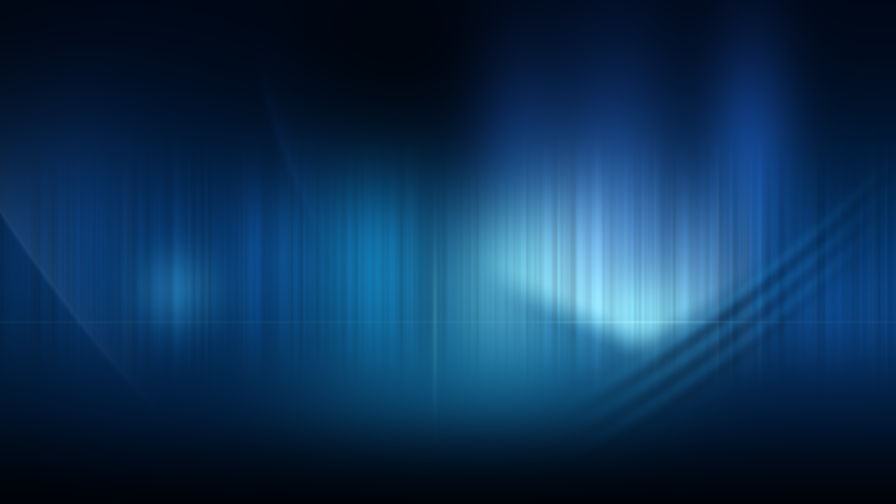
A Shadertoy shader for this background:

```glsl
float hash(float n) {
    return fract(sin(n * 127.1) * 437.585);
}

float noise(float x) {
    float cell = floor(x);
    float t = fract(x);
    return mix(hash(cell), hash(cell + 1.0), t * t * (3.0 - 2.0 * t));
}

float bell(float x, float center, float width) {
    float d = (x - center) / width;
    return exp(-d * d);
}

float glow(vec2 p, vec2 center, vec2 radius) {
    return bell(p.x, center.x, radius.x) * bell(p.y, center.y, radius.y);
}

vec3 addLight(vec3 base, vec3 tint, float amount) {
    return base + tint * amount * (1.0 - base);
}

// Layered vertical streaks, centered on zero
float streaks(float x) {
    float sum = 0.0;
    float frequency = 24.0;
    float weight = 0.22;
    for (int i = 0; i < 4; i++) {
        sum += weight * (noise(x * frequency + float(i) * 31.7) - 0.5);
        frequency *= 2.0;
        weight *= 1.12;
    }
    return sum;
}

// Height of the curved floor beneath the main light
float bowlHeight(float x) {
    float d = x - 1.27;
    float rise = d < 0.0 ? -0.45 * d : 0.35 * d + 1.1 * d * d;
    return 0.32 + rise * smoothstep(0.0, 0.06, abs(d));
}

// Bright rim with a soft haze on its positive side
float rim(float d, float lineWidth, float haze) {
    return 0.6 * bell(d, 0.0, lineWidth) + 0.6 * smoothstep(-0.005, 0.02, d) * exp(-max(d, 0.0) / haze);
}

void mainImage(out vec4 fragColor, in vec2 fragCoord) {
    vec2 p = fragCoord / iResolution.xy * vec2(16.0 / 9.0, 1.0);

    const vec3 night = vec3(0.0, 0.028, 0.085);
    const vec3 ocean = vec3(0.015, 0.2, 0.4);
    const vec3 royal = vec3(0.08, 0.24, 0.56);
    const vec3 teal = vec3(0.06, 0.38, 0.52);
    const vec3 cyan = vec3(0.42, 0.77, 0.83);
    const vec3 lavender = vec3(0.5, 0.64, 0.9);

    // Dark field with a blue band
    vec3 color = mix(night, ocean, bell(p.y, 0.45, 0.29));
    color *= 1.0 - 0.5 * glow(p, vec2(0.78, 0.86), vec2(0.25, 0.2));
    color *= 1.0 - 0.25 * bell(p.x, 0.0, 0.2);

    // Tall blue beams
    color = addLight(color, royal, 0.45 * glow(p, vec2(1.03, 0.68), vec2(0.09, 0.22)));
    color = addLight(color, royal, 0.55 * glow(p, vec2(1.22, 0.66), vec2(0.13, 0.27)));
    color = addLight(color, royal, 0.75 * glow(p, vec2(1.49, 0.68), vec2(0.09, 0.24)));
    color = addLight(color, royal, 0.28 * glow(p, vec2(0.13, 0.58), vec2(0.16, 0.24)));
    color = addLight(color, royal, 0.25 * glow(p, vec2(0.53, 0.5), vec2(0.15, 0.13)));

    // Broad teal pools
    color = addLight(color, teal, 0.7 * glow(p, vec2(0.75, 0.48), vec2(0.15, 0.17)));
    color = addLight(color, teal, 0.4 * glow(p, vec2(0.36, 0.42), vec2(0.09, 0.08)));
    color = addLight(color, lavender, 0.12 * glow(p, vec2(0.35, 0.43), vec2(0.07, 0.07)));
    color = addLight(color, teal, 0.6 * glow(p, vec2(1.04, 0.28), vec2(0.27, 0.15)));
    color = addLight(color, teal, 0.25 * glow(p, vec2(0.75, 0.24), vec2(0.25, 0.14)));
    color = addLight(color, royal, 0.35 * glow(p, vec2(1.67, 0.38), vec2(0.15, 0.12)));

    // Main light, dimmed below the bowl
    float above = p.y - bowlHeight(p.x);
    float lit = mix(0.28, 1.0, smoothstep(-0.045, 0.04, above));
    lit = mix(0.85, lit, smoothstep(0.9, 1.14, p.x));
    color = addLight(color, cyan, lit * 0.85 * glow(p, vec2(1.03, 0.45), vec2(0.14, 0.15)));
    color = addLight(color, cyan, lit * 0.85 * glow(p, vec2(1.26, 0.37), vec2(0.17, 0.1)));
    color = addLight(color, lavender, lit * 0.58 * glow(p, vec2(1.18, 0.48), vec2(0.14, 0.18)));
    color = addLight(color, lavender, lit * 0.4 * glow(p, vec2(1.39, 0.46), vec2(0.1, 0.15)));

    // Fine vertical texture
    float curtain = smoothstep(0.2, 0.4, p.y) * (1.0 - smoothstep(0.5, 0.78, p.y));
    color *= 1.0 + 0.4 * curtain * streaks(p.x);
    float threads = pow(noise(p.x * 120.0), 7.0);
    float threadArea = 0.3 + bell(p.x, 1.25, 0.22);
    color = addLight(color, lavender, 0.17 * threads * threadArea * curtain);
    color = addLight(color, cyan, 0.18 * glow(p, vec2(0.863, 0.38), vec2(0.005, 0.14)));

    // Sweeping arcs on the left
    float leftArc = p.y - (0.583 - 1.5 * p.x + 0.7 * p.x * p.x);
    float leftFade = 1.0 - smoothstep(0.06, 0.34, p.x);
    color = addLight(color, lavender, 0.2 * leftFade * rim(leftArc, 0.009, 0.12));
    float drop = 0.86 - p.y;
    float innerArc = p.x - (0.52 + 0.2 * drop + 0.5 * drop * drop);
    color = addLight(color, royal, 0.2 * bell(p.y, 0.68, 0.15) * rim(innerArc, 0.01, 0.08));

    // Soft diagonal ribbons on the right
    for (int i = 0; i < 3; i++) {
        float k = float(i);
        float path = 0.18 + 0.5 * (p.x - 1.09) + 0.35 * pow(p.x - 1.09, 2.0) - 0.05 * k;
        float reach = smoothstep(1.08, 1.4, p.x) * (1.0 - smoothstep(1.45, 1.82, p.x));
        float strength = reach * (0.25 - 0.05 * k);
        color = addLight(color, teal, strength * bell(p.y, path, 0.014));
        color *= 1.0 - 0.7 * strength * bell(p.y, path - 0.027, 0.014);
    }

    // Thin horizon and bottom falloff
    float horizon = bell(p.y, 0.361, 0.0025);
    color = addLight(color, cyan, horizon * (0.05 + 0.3 * bell(p.x, 1.27, 0.14)));
    color *= smoothstep(-0.12, 0.2, p.y);

    fragColor = vec4(clamp(color, 0.0, 1.0), 1.0);
}
```
